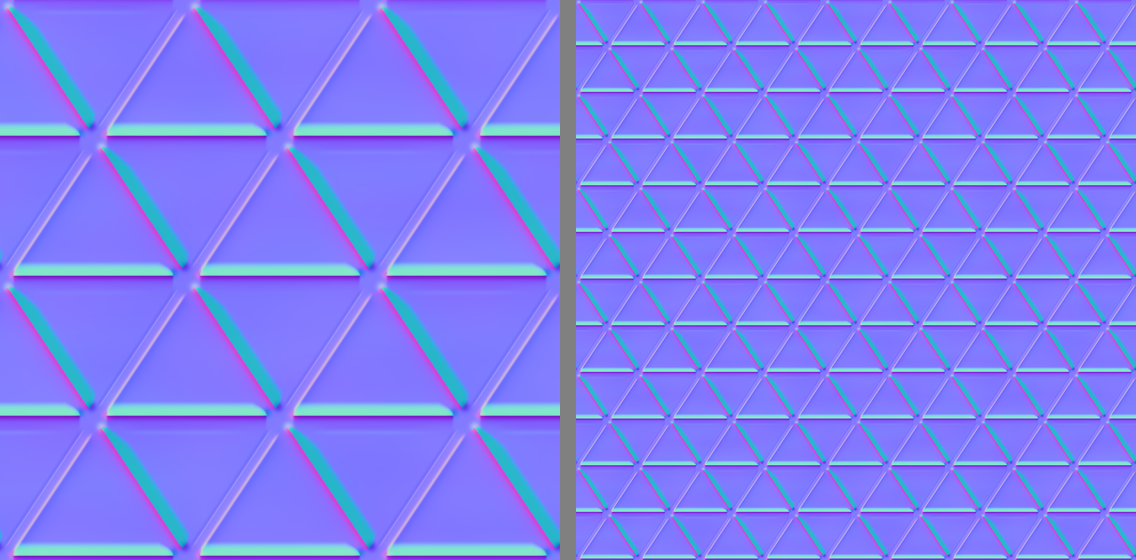
Left, the tile; right, the same tile 3 across and 3 down.
Reproduce this texture map procedurally as a Shadertoy shader.

```glsl
// Tiling normal map of panels cut into triangles by bevelled grooves and thin ridges.

const float CELLS = 3.0;            // triangle pairs across the canvas
const float ROW = 0.75;             // row height in cell widths (four rows)
const float FIRST_ROW = 0.727;      // depth of the first horizontal groove
const float DIAGONAL = 0.9014;      // length of a slanted edge
const vec2 DOWN_RIGHT = vec2(0.5547, 0.8321);
const vec2 DOWN_LEFT = vec2(-0.5547, 0.8321);
const vec2 BASE_TILT = vec2(0.02, -0.05);
const float BANK_STEEPNESS = 1.35;  // slope of the wide groove side
const float LIP_STEEPNESS = 1.7;    // slope of the narrow groove side
const float LIP_WIDTH = 0.012;
const float HALO_WIDTH = 0.045;
const float HALO_TILT = 0.36;
const float CAP_TILT = 0.75;
const float CAP_RADIUS = 0.024;
const float RIDGE_OFFSET = 0.047;   // gap between the two ridge lines
const float WEAR = 0.07;

float hash(vec2 p) {
    vec3 h = fract(vec3(p.xyx) * 0.1031);
    h += dot(h, h.yzx + 33.33);
    return fract((h.x + h.y) * h.z);
}

float cornerSlope(vec2 cell, vec2 offset, vec2 period) {
    float angle = 6.2832 * hash(mod(cell, period) + 7.0);
    return dot(vec2(cos(angle), sin(angle)), offset);
}

// Gradient noise that wraps after a whole number of cells
float noise(vec2 p, vec2 period) {
    vec2 c = floor(p), f = fract(p), e = vec2(1, 0);
    vec2 u = f * f * f * (f * (f * 6.0 - 15.0) + 10.0);
    float top = mix(cornerSlope(c, f, period), cornerSlope(c + e, f - e, period), u.x);
    float low = mix(cornerSlope(c + e.yx, f - e.yx, period),
                    cornerSlope(c + 1.0, f - 1.0, period), u.x);
    return mix(top, low, u.y);
}

float bump(float x, float width) {
    return exp(-x * x / (width * width));
}

// Groove with one wide bank, a narrow lip and rounded ends; gap and taper hold start and end
vec2 groove(vec2 p, vec2 axis, float len, vec2 facing, vec2 bankWidth,
            vec2 gap, vec2 taper, float px) {
    float t = dot(p, axis), d = -dot(p, facing);
    vec2 inset = vec2(t, len - t) - gap;
    vec2 rounding = sqrt(clamp(inset / taper, 0.0, 1.0));
    float width = rounding.x * rounding.y;
    float body = smoothstep(-0.006, 0.014, min(inset.x, inset.y));
    float side = smoothstep(-px, px, d);
    float bank = side * (1.0 - smoothstep(bankWidth.x * width, bankWidth.y * width + 0.002, d));
    float outside = min(d, 0.0);
    float lip = (1.0 - side) * (LIP_STEEPNESS * exp(outside / LIP_WIDTH)
              + HALO_TILT * exp(outside / HALO_WIDTH));
    float glow = 0.13 * side * exp(-max(d, 0.0) / 0.07);
    float startCap = bump(inset.x, CAP_RADIUS) * bump(d - 0.004, CAP_RADIUS);
    float endCap = bump(inset.y, CAP_RADIUS) * bump(d - 0.018, CAP_RADIUS);
    return facing * (BANK_STEEPNESS * bank + glow - lip) * body
         + axis * CAP_TILT * (startCap - endCap);
}

// Shallow strip between a faint line and a bright one
vec2 ridge(vec2 p, float px) {
    vec2 facing = vec2(-DOWN_LEFT.x, DOWN_LEFT.y).yx;
    float t = dot(p, DOWN_LEFT), d = dot(p, facing);
    float body = smoothstep(0.07, 0.14, t) * (1.0 - smoothstep(0.81, 0.86, t));
    float beyond = d - RIDGE_OFFSET;
    float strip = smoothstep(-px, px, d) * (1.0 - smoothstep(-px, px, beyond));
    float shade = smoothstep(0.0, 0.012, beyond) * exp(-max(beyond, 0.0) / 0.03);
    float height = 0.85 * bump(beyond, max(0.008, 0.7 * px))
                 + 0.3 * bump(d, max(0.004, 0.5 * px))
                 - 0.14 * bump(d + 0.012, 0.008)
                 + strip * mix(0.04, 0.2, clamp(d / RIDGE_OFFSET, 0.0, 1.0))
                 - 0.38 * shade;
    return facing * height * body;
}

// Faint scuff below a horizontal groove, different in each repeat
vec2 scuff(vec2 p, float strength) {
    float span = smoothstep(0.12, 0.3, p.x) * (1.0 - smoothstep(0.6, 0.9, p.x));
    return vec2(0.0, span * strength * (0.13 * bump(p.y - 0.09, 0.012)
                                       - 0.08 * bump(p.y - 0.06, 0.02)));
}

void mainImage(out vec4 fragColor, in vec2 fragCoord) {
    vec2 uv = fragCoord / iResolution.xy;
    vec2 q = vec2(uv.x, 1.0 - uv.y) * CELLS - vec2(0.5, FIRST_ROW);
    float px = CELLS / iResolution.y;

    // Soft unevenness of the panels
    vec2 tilt = BASE_TILT;
    tilt += WEAR * vec2(noise(q * 2.0, vec2(6)), noise(q * vec2(1, 4), vec2(3, 12)));

    // Edges leaving each nearby lattice corner
    float row = q.y / ROW;
    vec2 base = floor(vec2(q.x - 0.5 * row, row));
    for (int j = -1; j <= 2; j++) {
        for (int i = -1; i <= 2; i++) {
            vec2 k = base + vec2(i, j);
            vec2 corner = vec2(k.x + 0.5 * k.y, k.y * ROW);
            vec2 p = q - corner;
            float id = hash(mod(vec2(2.0 * k.x + k.y, k.y), vec2(6, 4)));
            tilt += groove(p, vec2(1, 0), 1.0, vec2(0, 1), vec2(0.026, 0.08),
                           vec2(0.07), vec2(0.03, 0.08), px);
            tilt += groove(p, DOWN_RIGHT, DIAGONAL, vec2(-DOWN_RIGHT.y, DOWN_RIGHT.x),
                           vec2(0.045, 0.088), vec2(0.075, 0.045), vec2(0.18, 0.05), px);
            tilt += ridge(p, px);
            tilt += scuff(p, id);
        }
    }

    vec3 normal = normalize(vec3(tilt, 1.0));
    fragColor = vec4(0.5 + 0.5 * normal, 1.0);
}
```
